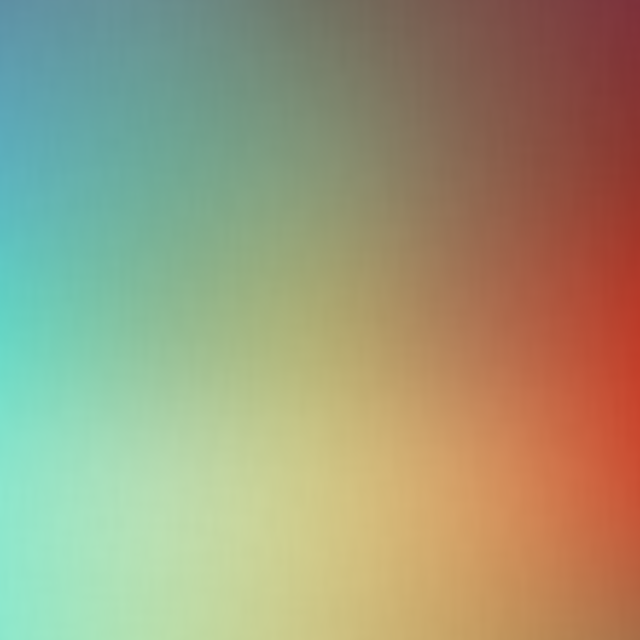
Write a three.js fragment shader that draws this background.

```glsl
// A soft colour mesh: blue and teal at the left, pale green and sand below,
// red at the right and dusky grey above. Five rows of five colour stops are
// joined by smooth splines across and up, with a faint woven grain on top.

varying vec2 vUv;

float hash(vec2 p) {
  return fract(sin(dot(p, vec2(127.1, 311.7))) * 4375.85);
}

float valueNoise(vec2 p) {
  vec2 cell = floor(p);
  vec2 f = fract(p);
  f = f * f * (3.0 - 2.0 * f);
  float low = mix(hash(cell), hash(cell + vec2(1.0, 0.0)), f.x);
  float high = mix(hash(cell + vec2(0.0, 1.0)), hash(cell + vec2(1.0, 1.0)), f.x);
  return mix(low, high, f.y);
}

// Catmull-Rom segment from b to c
vec3 segment(vec3 a, vec3 b, vec3 c, vec3 d, float t) {
  vec3 linear = c - a;
  vec3 square = 2.0 * a - 5.0 * b + 4.0 * c - d;
  vec3 cubic = 3.0 * (b - c) + d - a;
  return b + 0.5 * t * (linear + t * (square + t * cubic));
}

// Spline through five evenly spaced colours, with t from 0 to 1
vec3 spline(vec3 a, vec3 b, vec3 c, vec3 d, vec3 e, float t) {
  float s = clamp(t, 0.0, 1.0) * 4.0;
  if (s < 1.0) return segment(2.0 * a - b, a, b, c, s);
  if (s < 2.0) return segment(a, b, c, d, s - 1.0);
  if (s < 3.0) return segment(b, c, d, e, s - 2.0);
  return segment(c, d, e, 2.0 * e - d, s - 3.0);
}

vec3 colourMesh(vec2 p) {
  vec3 bottom = spline(vec3(0.55, 0.91, 0.80), vec3(0.72, 0.87, 0.67),
    vec3(0.80, 0.77, 0.52), vec3(0.77, 0.61, 0.38), vec3(0.66, 0.43, 0.28), p.x);
  vec3 lower = spline(vec3(0.54, 0.90, 0.80), vec3(0.71, 0.86, 0.69),
    vec3(0.81, 0.78, 0.53), vec3(0.83, 0.59, 0.38), vec3(0.79, 0.31, 0.20), p.x);
  vec3 middle = spline(vec3(0.39, 0.83, 0.77), vec3(0.55, 0.74, 0.59),
    vec3(0.68, 0.67, 0.45), vec3(0.68, 0.45, 0.32), vec3(0.73, 0.23, 0.16), p.x);
  vec3 upper = spline(vec3(0.36, 0.69, 0.74), vec3(0.43, 0.66, 0.59),
    vec3(0.52, 0.58, 0.46), vec3(0.54, 0.39, 0.31), vec3(0.56, 0.21, 0.18), p.x);
  vec3 top = spline(vec3(0.37, 0.57, 0.65), vec3(0.41, 0.56, 0.56),
    vec3(0.44, 0.45, 0.39), vec3(0.48, 0.32, 0.29), vec3(0.49, 0.19, 0.23), p.x);
  return spline(bottom, lower, middle, upper, top, p.y);
}

// Fine threads, longer upward than across
float wovenGrain(vec2 p) {
  float upright = valueNoise(p * vec2(110.0, 22.0));
  float level = valueNoise(p * vec2(28.0, 90.0) + 17.0);
  return 0.6 * upright + 0.4 * level - 0.5;
}

void main() {
  float grainStrength = 0.014;
  vec3 colour = colourMesh(vUv) + grainStrength * wovenGrain(vUv);
  gl_FragColor = vec4(clamp(colour, 0.0, 1.0), 1.0);
}
```
